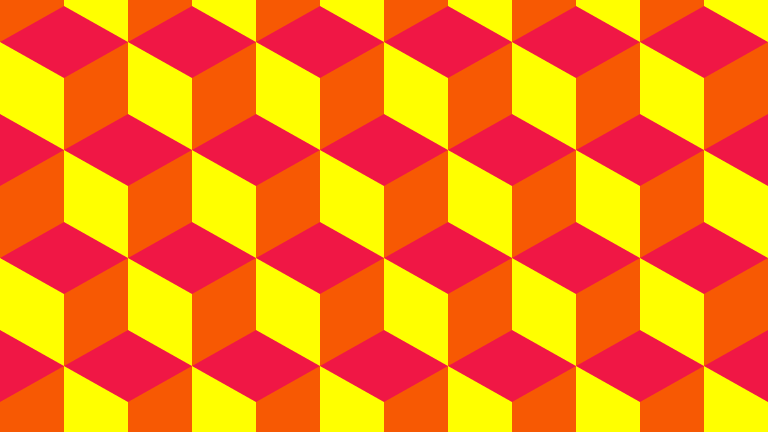
Give the GLSL for this pattern, as a Shadertoy shader.

```glsl
const vec2 REPEATS = vec2(6.0, 2.0);   // cubes across, double rows down
const vec2 PERIOD = vec2(2.0, 6.0);    // one repeat, in half-widths and half-heights of a top face
const vec2 CUBE_ORIGIN = vec2(1.0, 4.833);
const int SAMPLES = 4;

const vec3 RED = vec3(0.94, 0.09, 0.27);
const vec3 ORANGE = vec3(0.97, 0.35, 0.01);
const vec3 YELLOW = vec3(1.0, 1.0, 0.0);

// Position relative to the top-face centre of the enclosing cube
vec2 cubeCell(vec2 p, vec2 period) {
    vec2 halfPeriod = 0.5 * period;
    vec2 c = mod(p + halfPeriod, period) - halfPeriod;
    float side = abs(c.x);
    vec2 stagger = vec2(c.x < 0.0 ? -1.0 : 1.0, halfPeriod.y);

    // Outside the hexagonal outline lies a cube of the staggered row
    if (c.y > 1.0 - side) return c - stagger;
    if (c.y < side - 3.0) return c + vec2(-stagger.x, stagger.y);
    return c;
}

// Flat colour of the visible face
vec3 faceColor(vec2 c, vec3 top, vec3 left, vec3 right) {
    if (c.y > abs(c.x) - 1.0) return top;
    return c.x < 0.0 ? left : right;
}

void mainImage(out vec4 fragColor, in vec2 fragCoord) {
    vec3 color = vec3(0.0);

    // Average a grid of samples for smooth edges
    for (int j = 0; j < SAMPLES; j++) {
        for (int i = 0; i < SAMPLES; i++) {
            vec2 offset = (vec2(i, j) + 0.5) / float(SAMPLES) - 0.5;
            vec2 uv = (fragCoord + offset) / iResolution.xy;
            vec2 p = uv * REPEATS * PERIOD - CUBE_ORIGIN;
            color += faceColor(cubeCell(p, PERIOD), RED, YELLOW, ORANGE);
        }
    }

    fragColor = vec4(color / float(SAMPLES * SAMPLES), 1.0);
}
```
